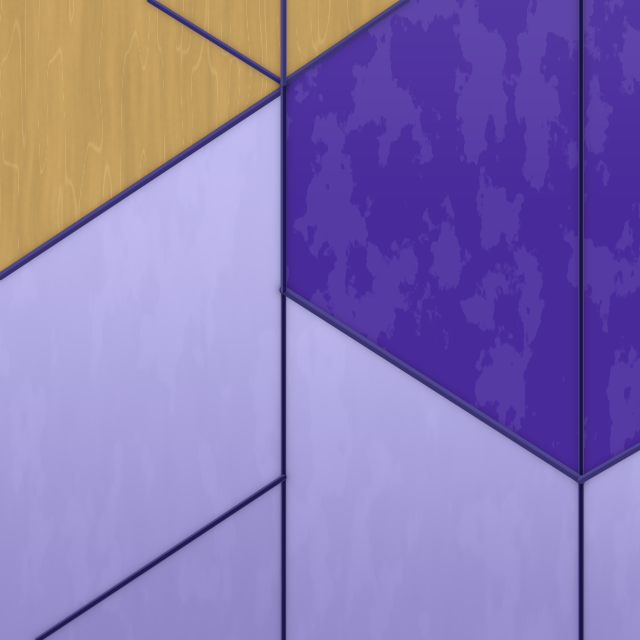
This pattern is drawn by a Shadertoy shader. Its source:

```glsl
// Draws weathered gold, lilac and violet wall panels divided by dark bevelled seams.

const vec3 GOLD = vec3(0.75, 0.61, 0.37);
const vec3 LILAC_LIGHT = vec3(0.735, 0.715, 0.925);
const vec3 LILAC_DARK = vec3(0.57, 0.54, 0.79);
const vec3 VIOLET = vec3(0.285, 0.165, 0.605);
const vec3 VIOLET_WORN = vec3(0.365, 0.265, 0.665);
const vec3 SLATE = vec3(0.31, 0.28, 0.56);
const vec3 INK = vec3(0.09, 0.07, 0.25);

float hash(vec2 p) {
    return fract(sin(dot(p, vec2(127.1, 311.7))) * 43758.5453);
}

float noise(vec2 p) {
    vec2 cell = floor(p), f = fract(p);
    f = f * f * (3.0 - 2.0 * f);
    float low = mix(hash(cell), hash(cell + vec2(1, 0)), f.x);
    float high = mix(hash(cell + vec2(0, 1)), hash(cell + vec2(1, 1)), f.x);
    return mix(low, high, f.y);
}

float fbm(vec2 p) {
    float sum = 0.0, weight = 0.5;
    for (int i = 0; i < 5; i++) {
        sum += weight * noise(p);
        p = p * 2.03 + 17.3;
        weight *= 0.5;
    }
    return sum;
}

// Signed distance to the line through a and b, positive on its left
float lineSide(vec2 p, vec2 a, vec2 b) {
    vec2 dir = normalize(b - a);
    return dir.x * (p.y - a.y) - dir.y * (p.x - a.x);
}

float segmentDistance(vec2 p, vec2 a, vec2 b) {
    vec2 ab = b - a;
    return length(p - a - ab * clamp(dot(p - a, ab) / dot(ab, ab), 0.0, 1.0));
}

// Panel surfaces
vec3 goldPanel(vec2 p) {
    float wave = p.x + 0.012 * noise(p * vec2(20.0, 9.0));
    float grain = fbm(vec2(wave * 95.0, p.y * 7.0));
    float vein = 1.0 - smoothstep(0.0, 0.035, abs(noise(vec2(wave * 70.0, p.y * 6.0)) - 0.5));
    vec3 col = GOLD * (0.94 + 0.14 * grain);
    return col + 0.045 * vein + 0.02 * (fbm(p * 150.0) - 0.5);
}

vec3 lilacPanel(vec2 p, float lightTop, float lightBottom) {
    vec3 col = mix(LILAC_DARK, LILAC_LIGHT, smoothstep(lightBottom, lightTop, p.y));
    float streak = smoothstep(0.5, 0.62, fbm(p * vec2(34.0, 11.0)));
    return col + 0.014 * streak + 0.015 * (fbm(p * vec2(60.0, 14.0)) - 0.5);
}

vec3 violetPanel(vec2 p) {
    float wear = fbm(p * vec2(30.0, 12.0) + 4.0) + 0.24 * (fbm(p * vec2(90.0, 65.0)) - 0.5);
    float region = 0.12 * (noise(p * vec2(8.0, 4.0)) - 0.5) + 0.10 * (p.y - 0.65);
    float patches = smoothstep(0.50, 0.56, wear + region);
    vec3 col = mix(VIOLET, VIOLET_WORN, 0.62 * patches);
    return col + 0.05 * smoothstep(0.65, 1.0, p.y) * vec3(0.7, 0.9, 0.5);
}

// Slate groove with an ink core shifted to one side and a soft shadow
vec3 seam(vec3 col, vec2 p, vec2 a, vec2 b, float halfWidth, float coreShift, float ink) {
    float aa = 0.7 / iResolution.y;
    float d = segmentDistance(p, a, b);
    float core = abs(lineSide(p, a, b) - coreShift * halfWidth);
    float groove = 1.0 - smoothstep(halfWidth - aa, halfWidth + aa, d);
    float dark = 1.0 - smoothstep(halfWidth * 0.3, halfWidth * 0.7 + aa, core);
    col *= 1.0 - 0.16 * exp(-max(d - halfWidth, 0.0) * 220.0);
    return mix(col, mix(SLATE, INK, dark * ink), groove);
}

void mainImage(out vec4 fragColor, in vec2 fragCoord) {
    vec2 p = fragCoord / iResolution.xy;
    float aa = 0.7 / iResolution.y;

    // Seam corners
    float leftX = 0.443, rightX = 0.908;
    vec2 topHub = vec2(leftX, 0.870);
    vec2 midHub = vec2(leftX, 0.547);
    vec2 lowHub = vec2(rightX, 0.250);
    vec2 goldLeft = vec2(0.0, 0.568), goldHub = vec2(leftX, 0.861);
    vec2 goldRight = vec2(0.634, 1.0), goldTop = vec2(0.234, 1.0);
    vec2 footLeft = vec2(0.059, 0.0), footHub = vec2(leftX, 0.254);
    vec2 violetRight = vec2(1.0, 0.303);

    // Left, middle and right columns
    vec3 gold = goldPanel(p), violet = violetPanel(p);
    float footShade = smoothstep(-aa, aa, -lineSide(p, footLeft, footHub));
    vec3 left = lilacPanel(p, 0.78, -0.12) - 0.02 * footShade;
    left = mix(left, gold, smoothstep(-aa, aa, lineSide(p, goldLeft, goldHub)));
    vec3 middle = lilacPanel(p, 0.66, -0.10);
    middle = mix(middle, violet, smoothstep(-aa, aa, lineSide(p, midHub, lowHub)));
    middle = mix(middle, gold, smoothstep(-aa, aa, lineSide(p, topHub, goldRight)));
    vec3 right = lilacPanel(p, 0.50, -0.08);
    right = mix(right, violet, smoothstep(-aa, aa, lineSide(p, lowHub, violetRight)));
    vec3 col = mix(left, middle, smoothstep(-aa, aa, p.x - leftX));
    col = mix(col, right, smoothstep(-aa, aa, p.x - rightX));

    // Seams
    col = seam(col, p, vec2(leftX, 0.0), midHub, 0.0042, -0.1, 0.95);
    col = seam(col, p, vec2(rightX, 0.0), vec2(rightX, 1.0), 0.0044, 0.0, 1.0);
    col = seam(col, p, footLeft, footHub, 0.0046, -0.2, 0.85);
    col = seam(col, p, goldLeft, goldHub, 0.0058, -0.5, 0.45);
    col = seam(col, p, goldTop, topHub, 0.0045, -0.4, 0.5);
    col = seam(col, p, topHub, goldRight, 0.0052, -0.5, 0.35);
    col = seam(col, p, midHub, lowHub, 0.0062, -0.5, 0.4);
    col = seam(col, p, lowHub, violetRight, 0.0055, -0.4, 0.4);
    col = seam(col, p, midHub, topHub, 0.0046, -0.4, 0.9);
    col = seam(col, p, topHub, vec2(leftX, 1.0), 0.0046, -0.4, 0.4);

    fragColor = vec4(clamp(col, 0.0, 1.0), 1.0);
}
```
